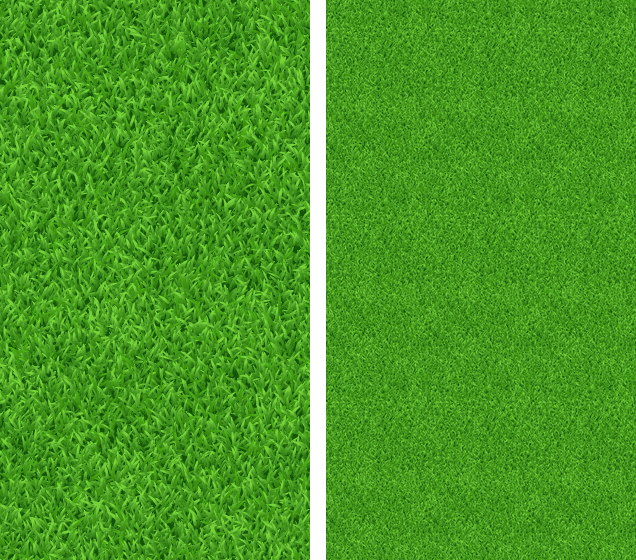
Left, the tile; right, the same tile 3 across and 3 down.
Give the GLSL for this texture, as a Shadertoy shader.

```glsl
const vec2 GRID = vec2(36.0, 64.0);    // root cells across the canvas
const vec2 PATCHES = vec2(4.0, 8.0);   // soft light patches across the canvas
const int LAYERS = 7;

const vec3 SHADOW = vec3(0.08, 0.33, 0.035);
const vec3 DEEP   = vec3(0.17, 0.47, 0.07);
const vec3 MID    = vec3(0.25, 0.57, 0.11);
const vec3 LIGHT  = vec3(0.36, 0.69, 0.18);
const vec3 BRIGHT = vec3(0.47, 0.83, 0.225);
const vec3 VIVID  = vec3(0.28, 0.66, 0.06);

// Four random values in 0..1 for a cell, a layer and a seed
vec4 hash4(vec2 cell, int layer, int seed) {
    uvec4 v = uvec4(uint(cell.x), uint(cell.y), uint(layer), uint(seed));
    v = v * 1664525u + 1013904223u;
    v += v.yzxy * v.wxyz;
    v ^= v >> 16u;
    v += v.yzxy * v.wxyz;
    return vec4(v >> 8u) / 16777216.0;
}

// Gradient noise that wraps after period cells
float cornerSlope(vec2 corner, vec2 offset, vec2 period) {
    float angle = 6.2832 * hash4(mod(corner, period), 0, 9).x;
    return dot(vec2(cos(angle), sin(angle)), offset);
}

float gradientNoise(vec2 p, vec2 period) {
    vec2 i = floor(p), f = p - i;
    vec2 u = f * f * f * (f * (f * 6.0 - 15.0) + 10.0);
    vec2 e = vec2(1.0, 0.0);
    float low = mix(cornerSlope(i, f, period),
                    cornerSlope(i + e, f - e, period), u.x);
    float high = mix(cornerSlope(i + e.yx, f - e.yx, period),
                     cornerSlope(i + e.xx, f - e.xx, period), u.x);
    return mix(low, high, u.y);
}

// Green ramp from shade to sunlit tip
vec3 grassColor(float tone) {
    vec3 c = mix(SHADOW, DEEP, smoothstep(0.02, 0.2, tone));
    c = mix(c, MID, smoothstep(0.2, 0.46, tone));
    c = mix(c, LIGHT, smoothstep(0.46, 0.73, tone));
    return mix(c, BRIGHT, smoothstep(0.73, 0.92, tone));
}

// Curved tapering blade: distance, position along it, position across it
vec3 blade(vec2 p, float angle, float len, float halfWidth, float bend) {
    float c = cos(angle), s = sin(angle);
    vec2 q = vec2(c * p.x - s * p.y, s * p.x + c * p.y);
    float along = clamp(q.y / len, 0.0, 1.0);
    float side = q.x - bend * along * along;
    float w = halfWidth * sqrt(1.0 - along) * (0.65 + 0.7 * along);
    float slope = 2.0 * bend * along / len;
    float d = (abs(side) - w) * inversesqrt(1.0 + slope * slope);
    d = max(d, max(-q.y, q.y - len));
    return vec3(d, along, clamp(side / halfWidth, -1.0, 1.0));
}

// Paints one layer of blades, upper roots first
vec3 paintLayer(vec3 color, vec2 p, int layer, float patchTone, float pixel) {
    float depth = float(layer) / float(LAYERS - 1);
    vec2 home = floor(p);
    for (int y = 1; y >= -2; y--) {
        for (int x = -2; x <= 2; x++) {
            vec2 cell = home + vec2(x, y);
            vec2 id = mod(cell, GRID);
            vec4 r = hash4(id, layer, 1);
            vec4 look = hash4(id, layer, 2);
            float lean = 2.0 * r.z - 1.0;
            float angle = lean * (0.4 + 0.8 * lean * lean);
            float len = mix(1.1, 1.85, r.w);
            float halfWidth = mix(0.14, 0.25, look.x);
            float bend = sign(lean) * 0.5 * look.y;
            vec3 b = blade(p - cell - r.xy, angle, len, halfWidth, bend);
            float cover = clamp(0.5 - b.x / pixel, 0.0, 1.0);
            if (cover > 0.0) {
                float tone = mix(-0.15, 0.38, depth) + 0.65 * b.y
                           + 0.45 * (look.z - 0.5) - 0.1 * b.z + patchTone;
                vec3 paint = grassColor(tone);
                vec3 vivid = VIVID * (0.8 + 0.25 * b.y);
                paint = mix(paint, vivid, 0.85 * step(0.88, look.w));
                color = mix(color, paint, cover);
            }
        }
    }
    return color;
}

void mainImage(out vec4 fragColor, in vec2 fragCoord) {
    vec2 uv = fragCoord / iResolution.xy;
    float pixel = GRID.y / iResolution.y;
    float patchTone = 0.14 * gradientNoise(uv * PATCHES, PATCHES);

    // Layers from the shaded ground to the sunlit top
    vec3 color = SHADOW;
    for (int layer = 0; layer < LAYERS; layer++) {
        color = paintLayer(color, uv * GRID, layer, patchTone, pixel);
    }
    fragColor = vec4(color, 1.0);
}
```
